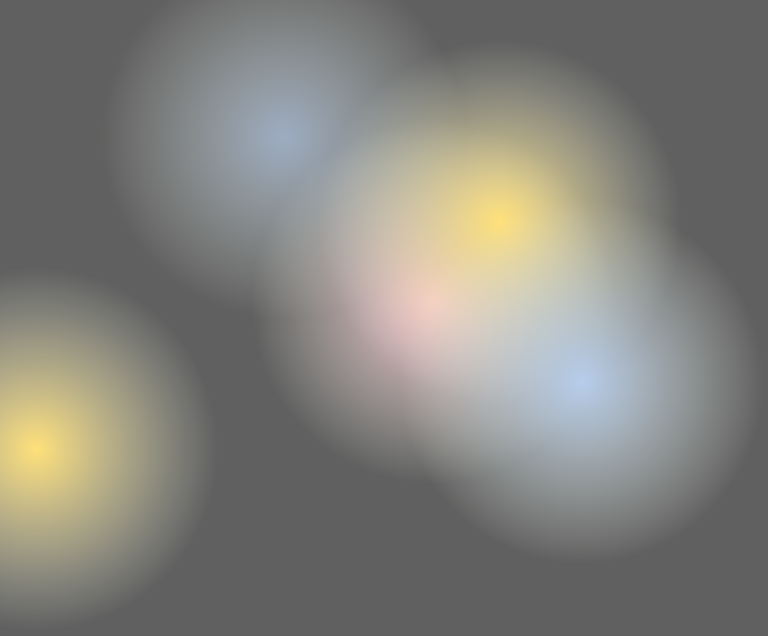
A WebGL 1 fragment shader for this background:

```glsl
precision highp float;
// Soft overlapping blue, pink and yellow light glows on a flat grey ground.

uniform vec2 u_resolution;

const vec3 GROUND = vec3(0.376);
const vec3 HAZE   = vec3(0.90, 0.92, 0.86);
const vec3 BLUE   = vec3(0.715, 0.803, 0.925);
const vec3 PINK   = vec3(1.0, 0.753, 0.81);
const vec3 YELLOW = vec3(1.0, 0.88, 0.475);
const float GLOW_RADIUS = 0.286;

// Lays a round glow over base: its tint drifts to pale haze as it fades out.
vec3 addGlow(vec3 base, vec2 p, vec2 center, vec3 tint, float opacity) {
  float t = min(length(p - center) / GLOW_RADIUS, 1.0);
  return mix(base, mix(tint, HAZE, t), opacity * (1.0 - t));
}

void main() {
  // Canvas height is one unit.
  vec2 p = gl_FragCoord.xy / u_resolution.y;

  // Glows from back to front.
  vec3 color = GROUND;
  color = addGlow(color, p, vec2(0.445, 0.785), BLUE, 0.7);
  color = addGlow(color, p, vec2(0.681, 0.525), PINK, 0.97);
  color = addGlow(color, p, vec2(0.786, 0.651), YELLOW, 1.0);
  color = addGlow(color, p, vec2(0.915, 0.399), BLUE, 1.0);
  color = addGlow(color, p, vec2(0.057, 0.294), YELLOW, 1.0);

  gl_FragColor = vec4(color, 1.0);
}
```
